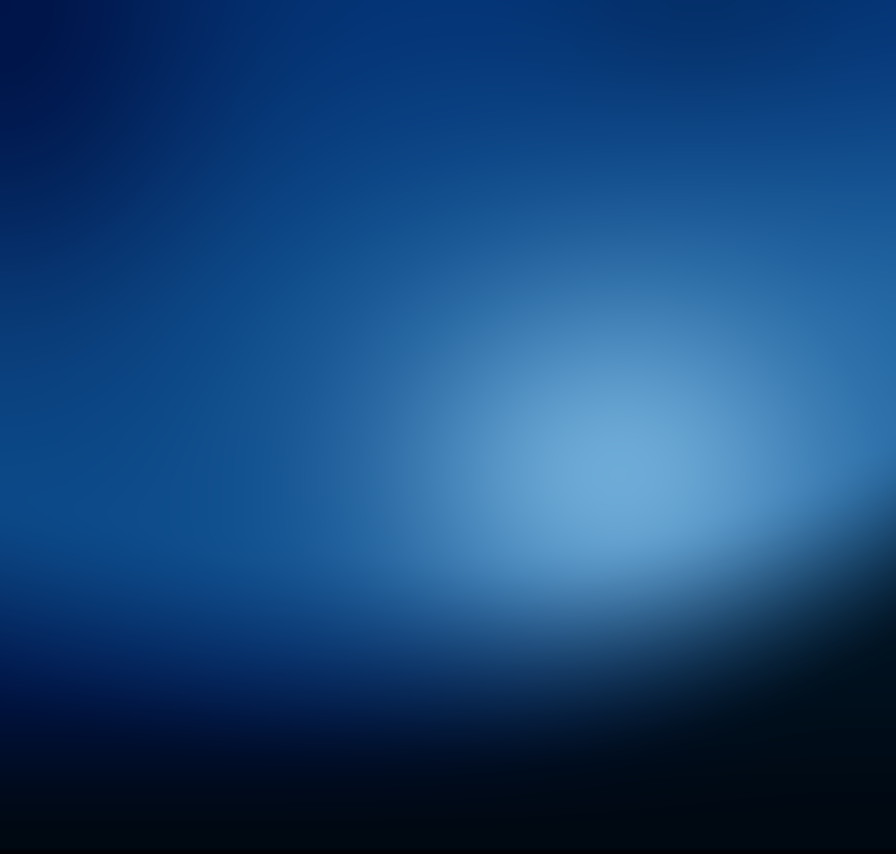
Give the GLSL for this background, as a WebGL 1 fragment shader.

```glsl
precision highp float;
// Soft blue backdrop: a pale off-centre glow above a curved dark floor.
uniform vec2 u_resolution;

const vec3 TOP_BLUE = vec3(0.015, 0.205, 0.465);
const vec3 LEFT_BLUE = vec3(0.05, 0.30, 0.55);
const vec3 RIGHT_BLUE = vec3(0.11, 0.38, 0.62);
const vec3 NAVY = vec3(0.0, 0.08, 0.285);
const vec3 TEAL_BLACK = vec3(0.0, 0.065, 0.12);
const vec3 FLOOR_BLACK = vec3(0.0, 0.03, 0.065);
const vec3 GLOW_BLUE = vec3(0.43, 0.67, 0.845);

// Elliptical Gaussian falloff, 1 at the centre.
float softSpot(vec2 p, vec2 centre, vec2 radius) {
  vec2 d = (p - centre) / radius;
  return exp(-dot(d, d));
}

// Sky gradient with a shaded upper left corner.
vec3 skyColor(vec2 p) {
  vec3 middle = mix(LEFT_BLUE, RIGHT_BLUE, p.x * p.x);
  vec3 sky = mix(TOP_BLUE, middle, 1.0 - smoothstep(0.6, 1.05, p.y));
  sky *= 1.0 - 0.12 * softSpot(p, vec2(0.78, 1.0), vec2(0.16, 0.12));
  return mix(sky, NAVY, softSpot(p, vec2(0.0, 1.0), vec2(0.24, 0.36)));
}

// Floor shade: navy on the left, nearly black on the right.
vec3 floorColor(vec2 p) {
  vec3 upper = mix(NAVY, TEAL_BLACK, smoothstep(0.25, 0.95, p.x));
  return mix(FLOOR_BLACK, upper, smoothstep(0.0, 0.25, p.y));
}

// Height of the blurred horizon, rising towards both sides.
float horizon(float x) {
  float d = x - 0.55;
  float bend = d < 0.0 ? 0.23 : 0.7;
  return 0.222 + bend * d * d;
}

void main() {
  vec2 p = gl_FragCoord.xy / u_resolution;

  vec3 color = skyColor(p);
  color = mix(color, GLOW_BLUE, softSpot(p, vec2(0.69, 0.445), vec2(0.25, 0.22)));

  // Blend the floor in across the horizon.
  float edge = horizon(p.x);
  color = mix(floorColor(p), color, smoothstep(edge - 0.14, edge + 0.14, p.y));

  // Thin dark strip along the bottom.
  color *= mix(0.3, 1.0, smoothstep(0.003, 0.007, p.y));

  gl_FragColor = vec4(color, 1.0);
}
```
